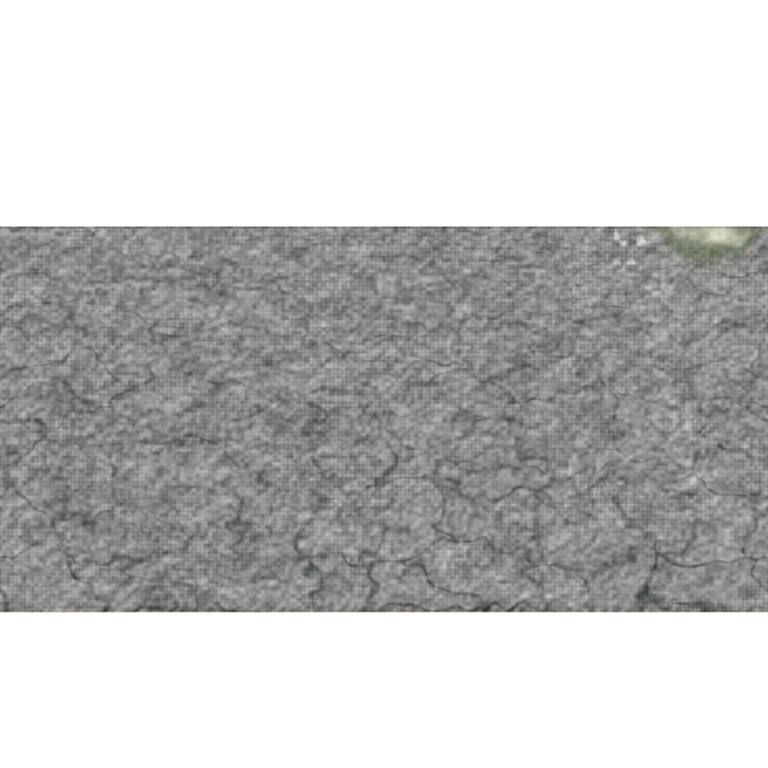
A Shadertoy shader for this texture:

```glsl
// A band of cracked grey asphalt seen at a slant, between plain white margins.
// Cracks are warped Voronoi borders whose rows shrink with distance; the grain is
// embossed value noise with a faint diagonal weave. All lattices wrap in x.

const float TAU = 6.2831853;
const float BAND_BOTTOM = 0.203;
const float BAND_TOP = 0.705;

float hash(vec2 p) {
    vec3 q = fract(p.xyx * 0.1031);
    q += dot(q, q.yzx + 33.33);
    return fract((q.x + q.y) * q.z);
}

// Value noise with a whole number of lattice cells per canvas, so it wraps.
float noise(vec2 uv, vec2 cells) {
    vec2 p = uv * cells, i = floor(p), f = fract(p);
    f = f * f * (3.0 - 2.0 * f);
    vec2 a = mod(i, cells), b = mod(i + 1.0, cells);
    return mix(mix(hash(a), hash(vec2(b.x, a.y)), f.x),
               mix(hash(vec2(a.x, b.y)), hash(b), f.x), f.y);
}

vec2 seedPoint(vec2 cell, float columns) {
    cell.x = mod(cell.x, columns);
    return 0.1 + 0.8 * vec2(hash(cell + 7.0), hash(cell + 61.0));
}

// Distance to the nearest Voronoi border; wraps after the given columns.
float borderDistance(vec2 p, float columns) {
    vec2 base = floor(p), f = fract(p), nearest = vec2(0.0);
    float best = 9.0;
    for (int y = -1; y <= 1; y++)
    for (int x = -1; x <= 1; x++) {
        vec2 o = vec2(x, y);
        vec2 r = o + seedPoint(base + o, columns) - f;
        if (dot(r, r) < best) { best = dot(r, r); nearest = r; }
    }
    float border = 9.0;
    for (int y = -2; y <= 2; y++)
    for (int x = -2; x <= 2; x++) {
        vec2 o = vec2(x, y);
        vec2 r = o + seedPoint(base + o, columns) - f;
        vec2 d = r - nearest;
        if (dot(d, d) > 1e-4)
            border = min(border, dot(0.5 * (r + nearest), normalize(d)));
    }
    return border;
}

float grainHeight(vec2 uv) {
    return 0.6 * noise(uv, vec2(84.0, 104.0)) + 0.4 * noise(uv, vec2(150.0, 170.0));
}

// Crack darkness: large plates near the viewer, finer and fainter ones behind.
float cracks(vec2 uv, float depth) {
    float t = clamp(uv.y - BAND_BOTTOM, 0.0, 0.55);
    vec2 plate = vec2(uv.x * 10.0, -log(1.0 - 1.3 * t) * 9.1);
    vec2 coarse = vec2(noise(uv, vec2(17.0, 23.0)), noise(uv + 0.37, vec2(19.0, 23.0)));
    vec2 fine = vec2(noise(uv, vec2(53.0, 67.0)), noise(uv + 0.61, vec2(59.0, 67.0)));
    plate += 0.7 * (coarse - 0.5) + 0.3 * (fine - 0.5);

    float wide = 1.0 - smoothstep(0.0, 0.10, borderDistance(plate, 10.0));
    float thin = 1.0 - smoothstep(0.0, 0.15, borderDistance(plate * 2.0, 20.0));
    float broken = smoothstep(0.2, 0.65, noise(uv + 0.2, vec2(13.0, 17.0)));
    float worn = 0.6 + 0.6 * noise(uv, vec2(70.0, 80.0));
    return worn * (wide * mix(1.0, 0.35, depth) * (0.4 + 0.6 * broken)
                 + thin * 0.4 * (1.0 - 0.7 * broken));
}

vec3 asphalt(vec2 uv, float depth) {
    // Embossed grain, speckle, soft mottling and the diagonal weave
    float relief = grainHeight(uv) - grainHeight(uv + vec2(-0.003, 0.005));
    float speckle = noise(uv, vec2(190.0, 210.0)) - 0.5;
    float mottle = noise(uv, vec2(38.0, 52.0)) - 0.5;
    float broad = noise(uv, vec2(9.0, 11.0)) - 0.5;
    float weave = sin(TAU * 92.0 * (uv.x + uv.y)) * sin(TAU * 92.0 * (uv.x - uv.y));
    float grey = 0.558 + 0.19 * relief + 0.17 * speckle + 0.10 * mottle + 0.04 * broad
               + 0.05 * weave * noise(uv + 0.5, vec2(31.0, 37.0));

    vec3 color = grey + vec3(0.004, -0.001, -0.006);
    color -= vec3(0.19, 0.17, 0.185) * cracks(uv, depth);

    // Pale grit along a slanting wheel track
    float track = (uv.x - 0.81 - 0.33 * (BAND_TOP - uv.y)) / 0.03;
    float grit = smoothstep(0.55, 0.85, noise(uv, vec2(96.0, 120.0)));
    return color + exp(-track * track) * grit * mix(0.08, 0.3, pow(depth, 6.0));
}

void mainImage(out vec4 fragColor, in vec2 fragCoord) {
    vec2 uv = fragCoord / iResolution.xy;
    float depth = clamp((uv.y - BAND_BOTTOM) / (BAND_TOP - BAND_BOTTOM), 0.0, 1.0);
    float soft = max(0.0015, 0.75 / iResolution.y);
    vec3 color = asphalt(uv, depth);

    // Grassy verge in the far corner, narrowing before the side edge
    float verge = 0.055 * smoothstep(0.80, 0.92, uv.x) * (1.0 - smoothstep(0.96, 1.0, uv.x));
    float ragged = 0.016 * (noise(uv, vec2(45.0, 60.0)) - 0.5);
    float inside = uv.y - BAND_TOP + verge + ragged - 0.008;
    float grass = smoothstep(-0.004, 0.012, inside);
    float straw = smoothstep(0.012, 0.03, inside) * noise(uv, vec2(32.0, 70.0));
    vec3 grassColor = mix(vec3(0.43, 0.47, 0.39), vec3(0.86, 0.87, 0.78), straw);
    color = mix(color, grassColor + 0.5 * (color - 0.54), 0.85 * grass);

    // Dark rims where the ground meets the white margins
    float topRim = smoothstep(BAND_TOP - 0.004, BAND_TOP - 0.001, uv.y);
    float bottomRim = 1.0 - smoothstep(BAND_BOTTOM, BAND_BOTTOM + 0.012, uv.y);
    float dashes = 0.6 + 0.4 * sin(TAU * (64.0 * uv.x - 40.0 * uv.y));
    color -= topRim * vec3(0.11, 0.09, 0.11);
    color -= bottomRim * dashes * vec3(0.10, 0.12, 0.14);

    float band = smoothstep(BAND_BOTTOM - soft, BAND_BOTTOM + soft, uv.y)
               * (1.0 - smoothstep(BAND_TOP - soft, BAND_TOP + soft, uv.y));
    fragColor = vec4(mix(vec3(1.0), clamp(color, 0.0, 1.0), band), 1.0);
}
```
